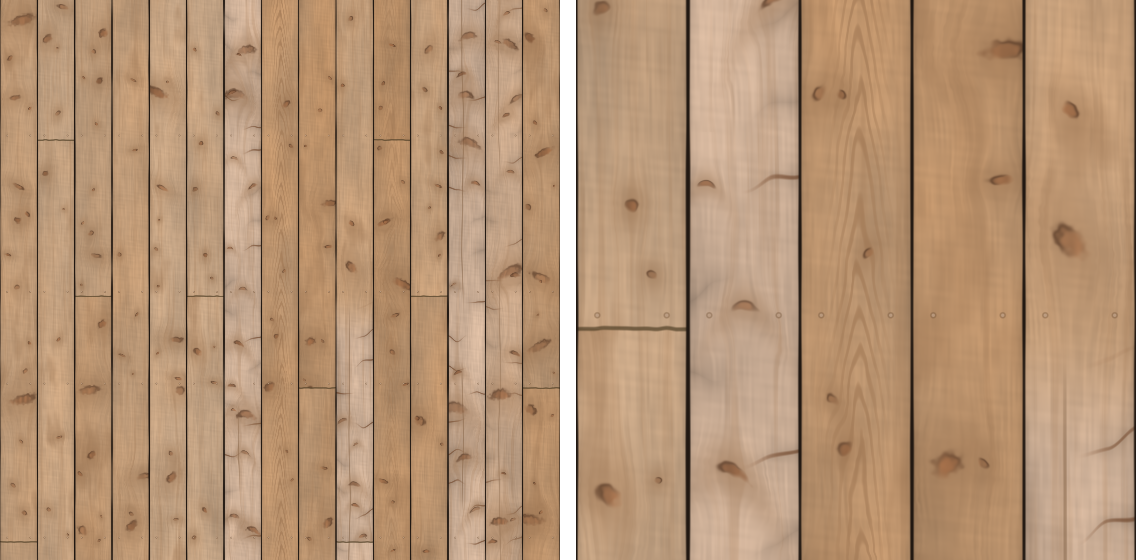
Left, the full canvas; right, a detail of the centre.
This texture is drawn by a three.js fragment shader. Its source:

```glsl
// Fifteen upright softwood planks with dark gaps, staggered butt joints and nail rows.
// Each plank takes its own tone; stretched noise gives grain that bends around
// hashed knots, while pale planks add a pith seam, wide knots and cross splits.
varying vec2 vUv;

const float PLANKS = 15.0;
const float GAP = 0.0008;        // half width of the gap between planks
const float SOFT = 0.0010;       // edge smoothing
const float NAIL = 0.0014;
const vec4 JOINT_ROWS = vec4(0.032, 0.307, 0.471, 0.750);
const vec3 MID = vec3(0.775, 0.645, 0.510);
const vec3 PALE = vec3(0.805, 0.690, 0.595);
const vec3 WARM = vec3(0.735, 0.570, 0.415);
const vec3 GRAIN = vec3(0.625, 0.465, 0.325);
const vec3 KNOT = vec3(0.520, 0.325, 0.200);
const vec3 BARK = vec3(0.290, 0.185, 0.120);
const vec3 SHADOW = vec3(0.130, 0.095, 0.070);

float hash(vec2 p) { return fract(sin(dot(p, vec2(127.1, 311.7))) * 43758.5453); }

float noise(vec2 p) {
  vec2 i = floor(p), f = fract(p);
  f = f * f * (3.0 - 2.0 * f);
  return mix(mix(hash(i), hash(i + vec2(1.0, 0.0)), f.x),
             mix(hash(i + vec2(0.0, 1.0)), hash(i + 1.0), f.x), f.y);
}

float fbm(vec2 p) {
  float sum = 0.0, amp = 0.53;
  for (int i = 0; i < 4; i++) { sum += amp * noise(p); p = p * 2.03 + 17.3; amp *= 0.5; }
  return sum;
}

bool isPlank(float id, float n) { return abs(id - n) < 0.5; }

// Height of the butt joint in a plank, or below the canvas when it has none
float jointHeight(float id) {
  float k = mod(id, 9.0);
  if (isPlank(id, 14.0) || isPlank(k, 8.0)) return JOINT_ROWS.y;
  if (isPlank(k, 0.0)) return JOINT_ROWS.x;
  if (isPlank(k, 1.0)) return JOINT_ROWS.w;
  if (isPlank(k, 2.0) || isPlank(k, 5.0)) return JOINT_ROWS.z;
  return -1.0;
}

// One knot per chosen cell: x core, y rim, z halo, w sideways bend of the grain
vec4 knots(vec2 q, float id, float cells, float radius, float chance, float pale) {
  vec4 sum = vec4(0.0);
  for (int j = -1; j <= 1; j++) {
    float c = floor(q.y * cells) + float(j);
    vec2 key = vec2(id * 3.7 + cells, c);
    if (hash(key) > chance) continue;
    vec2 centre = vec2(mix(0.14, 0.86, hash(key + 5.1)) / PLANKS,
                       (c + 0.2 + 0.6 * hash(key + 9.4)) / cells);
    float r = radius * mix(0.55, 1.25, hash(key + 2.6));
    vec2 d = q - centre;
    vec2 e = d / r;
    e.y += (hash(key + 7.7) - 0.5) * e.x + pale * 0.12 * e.x * e.x;
    e.x /= mix(1.1, 2.4, max(pale, step(0.75, hash(key + 3.3))));
    e += 0.4 * (vec2(noise(q * 260.0), noise(q * 260.0 + 31.0)) - 0.5);
    float dist = length(e);
    float side = smoothstep(-0.8, 0.9, e.x * (hash(key + 1.9) - 0.5) * 3.0 + e.y * 0.5);
    sum.x += (1.0 - smoothstep(0.4, 1.25, dist)) * mix(0.5, 1.0, hash(key + 8.8));
    sum.y += exp(-pow((dist - 0.85) * 3.6, 2.0)) * side;
    sum.z += exp(-dot(e * vec2(0.34, 0.24), e * vec2(0.34, 0.24)));
    sum.w += d.x * exp(-dot(e * vec2(0.4, 0.2), e * vec2(0.4, 0.2)));
  }
  return sum;
}

void main() {
  vec2 p = vUv;
  float id = min(floor(p.x * PLANKS), PLANKS - 1.0);
  float across = p.x * PLANKS - id;
  vec2 q = vec2(across / PLANKS, p.y);
  float joint = jointHeight(id);
  float piece = id + 20.0 * step(joint, p.y);

  // Character of the plank, drifting slowly along its length
  float pale = (isPlank(id, 6.0) || isPlank(id, 12.0)) ? 1.0 : isPlank(id, 13.0) ? 0.7 : 0.0;
  if (isPlank(id, 9.0)) pale = 1.0 - smoothstep(0.38, 0.48, p.y);
  float figure = isPlank(id, 7.0) ? 1.0 : isPlank(id, 10.0) ? 0.55 : 0.0;
  float drift = fbm(vec2(across * 1.3 + piece * 11.0, p.y * 6.0)) - 0.5;
  float warmth = 0.75 * hash(vec2(piece, 4.2)) + 0.40 * step(6.5, id) + 0.7 * drift;
  vec3 col = mix(mix(mix(MID, PALE, 0.3), WARM, clamp(warmth, 0.0, 1.2)), PALE, pale);
  col *= 1.0 + 0.20 * drift;

  // Knots, large and small, and grain bent around them
  vec4 k = knots(q, piece, 9.0, 0.0075, 0.48, pale)
         + knots(q, piece + 50.0, 17.0, 0.0034, 0.5, pale);
  vec2 g = vec2(q.x - 0.65 * k.w + 0.004 * (noise(vec2(piece * 7.0, p.y * 6.0)) - 0.5), p.y);
  float streak = fbm(vec2(g.x * 190.0, g.y * 5.0) + piece * 13.7);
  float fibre = noise(vec2(g.x * 620.0, g.y * 45.0) + piece * 5.3);
  float cloud = fbm(vec2(g.x * 30.0, g.y * 9.0) + piece * 8.1);
  float saw = noise(vec2(q.x * 60.0, p.y * 330.0 + q.x * 40.0) + piece);
  col *= 1.0 + 0.22 * (cloud - 0.5) + 0.07 * (fibre - 0.5) + 0.035 * (saw - 0.5);
  col = mix(col, GRAIN, 0.28 * smoothstep(0.48, 0.85, streak));
  col = mix(col, GRAIN * 0.9, 0.4 * smoothstep(0.58, 0.82, cloud) * (1.0 - pale));

  // Nested arches of growth rings down the heart of figured planks
  float u = g.x * PLANKS - 0.5 + 0.12 * (noise(vec2(p.y * 5.0, id)) - 0.5);
  float ring = sin(6.2832 * (p.y * 32.0 + 14.0 * sqrt(u * u + 0.002) + 2.2 * fbm(g * vec2(40.0, 12.0))));
  col = mix(col, GRAIN, figure * 0.6 * smoothstep(0.0, 1.0, ring) * exp(-u * u * 22.0));

  // Pith seam and cross splits of pale planks
  float seam = abs(across - 0.38 - 0.08 * (noise(vec2(p.y * 9.0, id)) - 0.5)) / PLANKS;
  float seamOn = pale * smoothstep(0.3, 0.55, noise(vec2(p.y * 5.0, id + 3.0)));
  col = mix(col, GRAIN * 0.8, 0.5 * seamOn * (1.0 - smoothstep(0.0004, 0.0016, seam)));
  float bendY = p.y * 19.0 + 0.3 * (noise(vec2(across * 4.0, p.y * 12.0 + piece)) - 0.5) - 0.2 * across * across;
  float row = floor(bendY), pick = hash(vec2(row, piece + 6.0));
  float split = abs(bendY - row - 0.3 - 0.4 * pick) / 19.0;
  float reach = 1.0 - smoothstep(0.1, 0.55, abs(across - step(0.5, fract(pick * 7.0))));
  col = mix(col, KNOT, 0.65 * pale * step(0.35, pick) * reach * (1.0 - smoothstep(0.0003, 0.0020, split)));
  col *= 1.0 - 0.14 * pale * reach * exp(-split * 150.0);

  // Knot colours
  col = mix(col, GRAIN * 0.95, 0.42 * min(k.z, 1.0));
  col = mix(col, KNOT * (0.85 + 0.4 * fibre), 0.68 * min(k.x, 1.0));
  col = mix(col, BARK, 0.55 * min(k.y, 1.0));

  // Nail pairs along the joint rows
  vec4 rowGap = abs(vec4(p.y - 0.008) - JOINT_ROWS);
  float rowDist = min(min(rowGap.x, rowGap.y), min(rowGap.z, rowGap.w));
  float nail = length(vec2((abs(across - 0.5) - 0.31) / PLANKS, rowDist));
  col = mix(col, GRAIN * 0.75, 0.45 * (1.0 - smoothstep(NAIL, NAIL + SOFT, nail)));
  col = mix(col, PALE, 0.6 * (1.0 - smoothstep(NAIL * 0.4, NAIL, nail)));

  // Butt joint, then the gap with its soft worn edge
  float butt = abs(p.y - joint + 0.0010 * (noise(vec2(p.x * 160.0, id)) - 0.5));
  col = mix(col, vec3(0.34, 0.27, 0.17), 0.75 * (1.0 - smoothstep(0.0004, 0.0019, butt)));
  float edge = min(across, 1.0 - across) / PLANKS;
  float border = floor(p.x * PLANKS + 0.5);
  float width = GAP * mix(0.65, 1.4, hash(vec2(mod(border, PLANKS), 2.0)))
              + 0.0005 * (noise(vec2(border * 9.0, p.y * 25.0)) - 0.5);
  col *= 1.0 - 0.16 * exp(-edge * 380.0);
  col = mix(SHADOW, col, smoothstep(width - SOFT * 0.5, width + SOFT, edge));
  gl_FragColor = vec4(col, 1.0);
}
```
